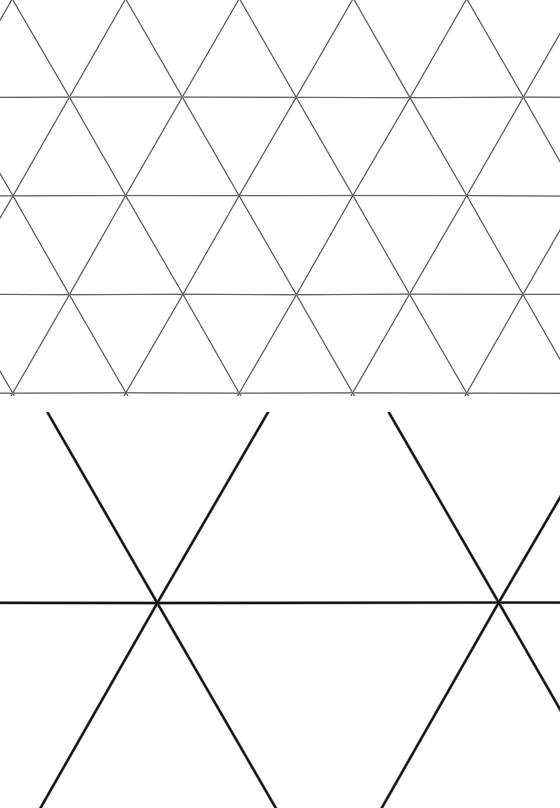
Top, the full canvas; bottom, a detail of the centre.
This pattern is drawn by a WebGL 1 fragment shader. Its source:

```glsl
precision highp float;

// Thin dark lines forming a grid of near-equilateral triangles on white.
// A skewed lattice gives the vertices; each is nudged by a hash, and the
// distance to the nearest edge is turned into filtered line coverage.

uniform vec2 u_resolution;

// Lengths are fractions of the canvas width.
const float SIDE = 0.2026;
const float ROW_HEIGHT = 0.1760;
const vec2 ORIGIN = vec2(0.0224, 0.3574);
const float LINE_WIDTH = 0.00155;
const float JITTER = 0.0008;
const float FILTER_PIXELS = 1.3;
const vec3 PAPER = vec3(1.0);
const vec3 INK = vec3(0.07);

vec2 hash22(vec2 p) {
    vec3 q = fract(p.xyx * vec3(0.1031, 0.1030, 0.0973));
    q += dot(q, q.yzx + 33.33);
    return fract((q.xx + q.yz) * q.zy);
}

// Lattice vertex in canvas units, slightly displaced.
vec2 vertexAt(vec2 id) {
    vec2 regular = vec2((id.x + 0.5 * id.y) * SIDE, id.y * ROW_HEIGHT);
    return ORIGIN + regular + (hash22(id + 40.0) * 2.0 - 1.0) * JITTER;
}

float segmentDistance(vec2 p, vec2 a, vec2 b) {
    vec2 ab = b - a;
    float t = clamp(dot(p - a, ab) / dot(ab, ab), 0.0, 1.0);
    return length(p - a - ab * t);
}

// Distance to the closest triangle edge around the current lattice cell.
float gridDistance(vec2 p) {
    vec2 local = p - ORIGIN;
    float row = local.y / ROW_HEIGHT;
    vec2 cell = floor(vec2(local.x / SIDE - 0.5 * row, row));
    float nearest = 1.0;
    for (int j = -1; j <= 1; j++) {
        for (int i = -1; i <= 1; i++) {
            vec2 id = cell + vec2(float(i), float(j));
            vec2 corner = vertexAt(id);
            nearest = min(nearest, segmentDistance(p, corner, vertexAt(id + vec2(1.0, 0.0))));
            nearest = min(nearest, segmentDistance(p, corner, vertexAt(id + vec2(0.0, 1.0))));
            nearest = min(nearest, segmentDistance(p, corner, vertexAt(id + vec2(-1.0, 1.0))));
        }
    }
    return nearest;
}

// Box-filtered coverage keeps lines thinner than a pixel evenly weighted.
float lineCoverage(float dist, float width, float filterWidth) {
    float halfFilter = 0.5 * filterWidth;
    float outer = clamp(dist + 0.5 * width, -halfFilter, halfFilter);
    float inner = clamp(dist - 0.5 * width, -halfFilter, halfFilter);
    return (outer - inner) / filterWidth;
}

void main() {
    vec2 p = gl_FragCoord.xy / u_resolution.x;
    float filterWidth = FILTER_PIXELS / u_resolution.x;
    float ink = lineCoverage(gridDistance(p), LINE_WIDTH, filterWidth);
    gl_FragColor = vec4(mix(PAPER, INK, ink), 1.0);
}
```
